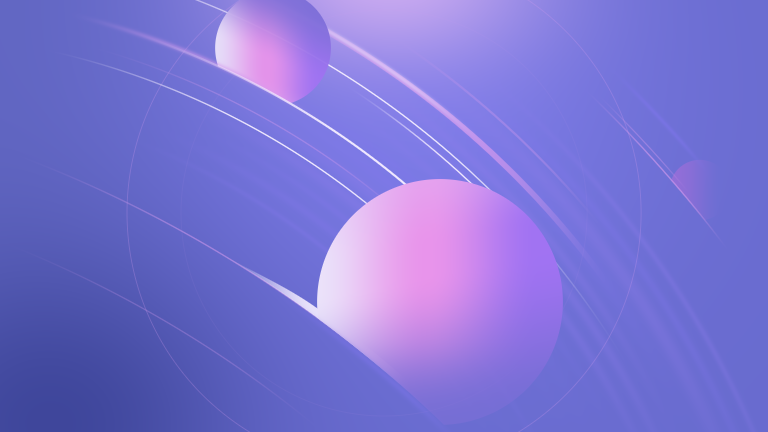
A WebGL 2 fragment shader for this background:

```glsl
#version 300 es
precision highp float;
// Violet sky with three glossy orbs riding on sweeping orbital streaks.
// Streaks are thin slices of large circles that fade along x; each orb is a
// disc with a white-pink-violet ramp, cut off by the streak it rests on.
uniform vec2 u_resolution;
out vec4 fragColor;

const vec2 UPPER_HUB = vec2(-0.28, -0.877);
const vec2 LOWER_HUB = vec2(-0.972, -2.056);
const vec2 RIGHT_HUB = vec2(-0.72, -1.387);
const vec3 WHITE = vec3(0.96, 0.93, 1.0);
const vec3 PINK = vec3(0.83, 0.60, 0.93);
const vec3 VIOLET = vec3(0.50, 0.46, 0.93);

float hash(float n) { return fract(sin(n * 12.9898) * 43758.5453); }

float glow(vec2 d, vec2 falloff) { return exp(-dot(d * d, falloff)); }

// Coverage of everything where the signed distance is negative
float fill(float d) { return clamp(0.5 - d * u_resolution.y, 0.0, 1.0); }

// Fades in and out between the two ends of a span
float span(float x, float a, float b) {
    return smoothstep(a, mix(a, b, 0.5), x) * (1.0 - smoothstep(mix(a, b, 0.65), b, x));
}

// Crisp arc of half width w, visible from x = a to x = b
float streak(vec2 p, vec2 hub, float radius, float w, float a, float b) {
    return fill(abs(length(p - hub) - radius) - w) * span(p.x, a, b);
}

// Blurred arc
float band(vec2 p, vec2 hub, float radius, float w, float a, float b) {
    float d = (length(p - hub) - radius) / w;
    return exp(-d * d) * span(p.x, a, b);
}

// Orb surface: ramp from left to right, sinking into violet along fadeDir
vec3 orb(vec2 q, vec2 fadeDir) {
    vec3 c = mix(vec3(0.92, 0.89, 0.98), vec3(0.91, 0.58, 0.92), smoothstep(-1.05, -0.1, q.x));
    c = mix(c, vec3(0.63, 0.45, 0.95), smoothstep(-0.1, 0.8, q.x));
    c = mix(c, vec3(0.88, 0.72, 0.96), 0.4 * smoothstep(0.45, 1.1, -dot(q, fadeDir)));
    return mix(c, vec3(0.48, 0.43, 0.84), 0.95 * smoothstep(-0.25, 0.95, dot(q, fadeDir)));
}

vec3 sky(vec2 p) {
    vec3 c = mix(vec3(0.38, 0.40, 0.76), vec3(0.41, 0.42, 0.81), smoothstep(0.0, 0.7, p.x));
    c = mix(c, vec3(0.50, 0.49, 0.92), 0.85 * glow(p - vec2(0.98, 0.75), vec2(3.5, 4.0)));
    c = mix(c, vec3(0.23, 0.26, 0.59), 0.9 * glow(p - vec2(0.12, 0.02), vec2(5.0, 6.5)));
    return mix(c, vec3(0.83, 0.69, 0.95), 0.9 * glow(p - vec2(0.9, 1.06), vec2(8.0, 22.0)));
}

void main() {
    vec2 p = gl_FragCoord.xy / u_resolution.y;
    vec3 col = sky(p);

    // Broad soft trails scattered around the upper hub
    for (int i = 0; i < 14; i++) {
        float n = float(i);
        float start = 0.15 + 0.055 * n + 0.2 * hash(n + 3.0);
        float trail = band(p, UPPER_HUB, 1.66 + 0.042 * n, 0.006 + 0.016 * hash(n), start, start + 0.9);
        col = mix(col, mix(VIOLET, PINK, 0.25 * hash(n + 7.0)), 0.28 * trail);
    }

    // Faint large rings
    float ring = length(p - vec2(0.889, 0.507));
    col = mix(col, PINK, 0.28 * fill(abs(ring - 0.595) - 0.001));
    col = mix(col, PINK, 0.07 * fill(abs(ring - 0.47) - 0.001));

    // Streaks passing behind the orbs
    col = mix(col, PINK, 0.75 * streak(p, UPPER_HUB, 2.081, 0.0065, 0.5, 1.42));
    col = mix(col, WHITE, 0.45 * band(p, UPPER_HUB, 2.083, 0.006, 0.5, 1.15));
    col = mix(col, WHITE, 0.95 * streak(p, UPPER_HUB, 2.016, 0.0016, 0.1, 1.46));
    col = mix(col, WHITE, 0.95 * streak(p, UPPER_HUB, 1.997, 0.0016, 0.8, 1.3));
    col = mix(col, PINK, 0.4 * streak(p, UPPER_HUB, 1.835, 0.0015, 0.2, 1.0));
    col = mix(col, WHITE, 0.95 * streak(p, UPPER_HUB, 1.803, 0.0016, 0.1, 1.15));
    col = mix(col, PINK, 0.35 * streak(p, UPPER_HUB, 2.15, 0.0025, 0.9, 1.4));

    // Small orb, resting on the bright upper streak
    float upperCut = 1.894 - length(p - UPPER_HUB);
    vec2 q = (p - vec2(0.632, 0.889)) / 0.134;
    float mask = fill(max((length(q) - 1.0) * 0.134, upperCut));
    col = mix(col, orb(q, vec2(0.4, 0.9)), 0.95 * mask);
    col = mix(col, PINK, 0.5 * band(p, UPPER_HUB, 1.896, 0.006, 0.15, 0.75));
    col = mix(col, WHITE, 0.95 * streak(p, UPPER_HUB, 1.894, 0.0025, 0.3, 1.3));

    // Lower streaks and the pale wedge under the big orb
    col = mix(col, PINK, 0.3 * streak(p, LOWER_HUB, 2.68, 0.0015, 0.0, 0.75));
    col = mix(col, PINK, 0.55 * streak(p, LOWER_HUB, 2.88, 0.0016, 0.03, 0.95));
    float wedge = 0.009 * smoothstep(0.5, 0.74, p.x);
    col = mix(col, WHITE, 0.9 * streak(p, LOWER_HUB, 2.88 + wedge, wedge, 0.5, 0.95));

    // Big orb, cut by the lower streak and dissolving downwards
    float lowerCut = 2.88 - length(p - LOWER_HUB);
    q = (p - vec2(1.0185, 0.301)) / 0.2845;
    mask = fill(max((length(q) - 1.0) * 0.2845, lowerCut));
    col = mix(col, orb(q, vec2(0.2, -0.98)), mask * (1.0 - 0.45 * smoothstep(0.3, 1.0, -q.y)));
    col = mix(col, VIOLET, 0.4 * band(p, LOWER_HUB, 2.873, 0.008, 0.6, 1.1));

    // Tiny orb on the right, fading out to the right
    float rightCut = 3.009 - length(p - RIGHT_HUB);
    q = (p - vec2(1.62, 0.56)) / 0.07;
    mask = fill(max((length(q) - 1.0) * 0.07, rightCut));
    col = mix(col, vec3(0.62, 0.43, 0.85), 0.75 * mask * (1.0 - smoothstep(-0.9, 0.8, q.x)));
    col = mix(col, PINK, 0.65 * streak(p, RIGHT_HUB, 3.009, 0.0016, 1.35, 1.69));
    col = mix(col, PINK, 0.4 * streak(p, RIGHT_HUB, 3.021, 0.0014, 1.38, 1.6));
    col = mix(col, VIOLET, 0.5 * band(p, RIGHT_HUB, 3.085, 0.005, 1.4, 1.65));

    fragColor = vec4(col, 1.0);
}
```
